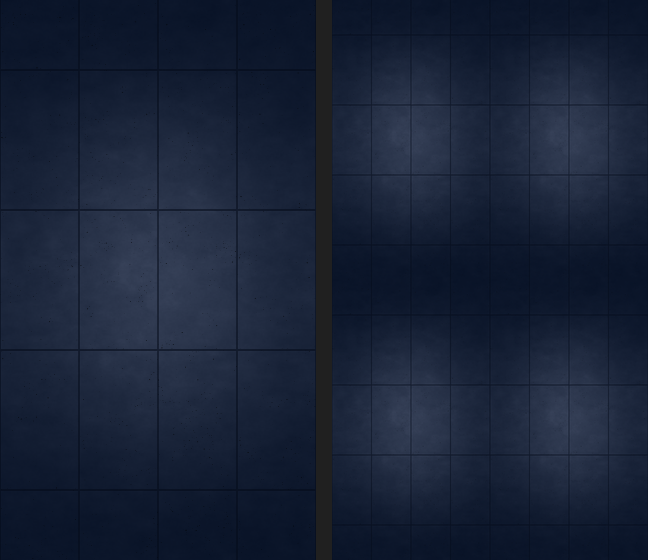
Left, the tile; right, the same tile 2 across and 2 down.
Give the GLSL for this texture, as a Shadertoy shader.

```glsl
// Dark blue concrete slabs, four across and four down, split by thin grooves.
// Wrapping value noise gives clouds and smears, jittered cells give clustered
// pits, and a periodic cosine glow lights the middle of the wall.

const float TAU = 6.2831853;
const vec2 SLABS = vec2(4.0);
const vec2 LATTICE = vec2(9.0, 16.0);   // near-square noise cells on a 9:16 canvas
const vec3 SHADE = vec3(0.041, 0.081, 0.160);
const vec3 LIT = vec3(0.190, 0.231, 0.320);
const vec3 GROOVE = vec3(0.015, 0.040, 0.095);

float hash(vec2 p, float seed) {
    vec3 q = fract(vec3(p, seed) * vec3(0.1031, 0.1030, 0.0973));
    q += dot(q, q.yzx + 33.33);
    return fract((q.x + q.y) * q.z);
}

// Value noise that repeats after a whole number of cells, from 0 to 1
float noise(vec2 uv, vec2 cells, float seed) {
    vec2 p = uv * cells;
    vec2 i = floor(p);
    vec2 f = fract(p);
    f = f * f * (3.0 - 2.0 * f);
    vec2 a = mod(i, cells);
    vec2 b = mod(i + 1.0, cells);
    return mix(mix(hash(a, seed), hash(vec2(b.x, a.y), seed), f.x),
               mix(hash(vec2(a.x, b.y), seed), hash(b, seed), f.x), f.y);
}

// Layered noise, each octave with twice the cells
float fbm(vec2 uv, vec2 cells, float seed) {
    float sum = 0.0;
    float gain = 0.5;
    for (int i = 0; i < 5; i++) {
        sum += gain * noise(uv, cells, seed + float(i));
        cells *= 2.0;
        gain *= 0.6;
    }
    return sum / 1.15;
}

// Depth of small oval pits, one candidate per cell
float pits(vec2 uv, vec2 cells, float density, float seed, float pixel) {
    vec2 p = uv * cells;
    vec2 id = mod(floor(p), cells);
    vec2 jitter = vec2(hash(id, seed), hash(id, seed + 1.0));
    vec2 d = fract(p) - mix(vec2(0.22), vec2(0.78), jitter);
    d.y *= mix(0.9, 1.7, hash(id, seed + 2.0));
    float size = hash(id, seed + 3.0);
    float radius = mix(0.08, 0.21, size * size);
    float soft = max(pixel * cells.x * 0.5, 0.06);
    float present = step(hash(id, seed + 4.0), density);
    float depth = mix(0.4, 1.0, hash(id, seed + 5.0));
    return present * depth * (1.0 - smoothstep(radius - soft, radius + soft, length(d)));
}

// Antialiased band of the given half width
float band(float d, float halfWidth, float pixel) {
    return clamp((halfWidth - abs(d)) / pixel + 0.5, 0.0, 1.0);
}

// Glow that is brightest in the middle and meets itself at the edges
float glow(vec2 uv) {
    vec2 s = 0.5 - 0.5 * cos(TAU * uv);
    return s.y * mix(0.44, 1.0, s.x);
}

void mainImage(out vec4 fragColor, in vec2 fragCoord) {
    vec2 uv = fragCoord / iResolution.xy;
    float pixel = 1.0 / iResolution.x;
    vec2 size = vec2(1.0, iResolution.y / iResolution.x);

    // Slab layout, with signed distance to the nearest groove per axis
    vec2 grid = uv * SLABS + vec2(0.0, 0.5);
    vec2 slab = mod(floor(grid), SLABS);
    vec2 joint = (fract(grid + 0.5) - 0.5) / SLABS * size;
    float seed = 11.0 + 17.0 * slab.x + 71.0 * slab.y;

    // Clouds, sideways trowel smears and fine grain
    float clouds = fbm(uv, LATTICE * 2.0, seed) - 0.5;
    float smears = fbm(uv, vec2(14.0, 64.0), seed + 7.0) - 0.5;
    float grain = noise(uv, LATTICE * 24.0, 3.0) - 0.5;
    float tone = hash(slab, 5.0) - 0.5;

    float light = glow(uv);
    float wear = 0.27 * clouds + 0.20 * smears + 0.06 * grain + 0.05 * tone;
    float value = light + wear * (0.45 + 0.55 * light);

    // Pale scuffs on scattered patches
    float scuff = smoothstep(0.55, 0.75, fbm(uv, vec2(18.0, 48.0), seed + 13.0));
    value += 0.08 * scuff * light;
    vec3 color = mix(SHADE, LIT, value);

    // Sparse pits gather in patches, in two sizes
    float patches = smoothstep(0.52, 0.74, fbm(uv, LATTICE * 2.0, seed + 23.0));
    float holes = max(pits(uv, LATTICE * 9.0, 0.012 + 0.24 * patches, 31.0, pixel),
                      0.8 * pits(uv, LATTICE * 15.0, 0.012 + 0.20 * patches, 41.0, pixel));
    color *= 1.0 - 0.50 * holes;

    // Faint lit lip on the right of and below each groove, then the groove
    float lip = max(band(joint.x - 0.0040, 0.0010, pixel),
                    band(joint.y + 0.0040, 0.0010, pixel));
    color += vec3(0.012, 0.014, 0.016) * lip * (0.3 + 0.7 * light);
    float groove = max(band(joint.x, 0.0017, pixel), band(joint.y, 0.0019, pixel));
    color = mix(color, GROOVE, 0.92 * groove);

    fragColor = vec4(clamp(color, 0.0, 1.0), 1.0);
}
```
